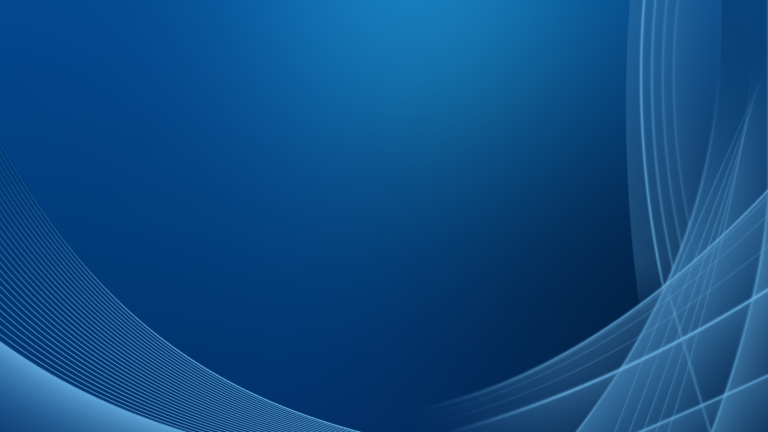
This background is drawn by a Shadertoy shader. Its source:

```glsl
const vec3 ICE = vec3(0.42, 0.71, 0.90);
const vec3 STEEL = vec3(0.27, 0.51, 0.70);

// Thin soft line around distance zero
float strand(float d, float width) {
    float w = max(width, 0.7 / iResolution.y);
    return exp(-d * d / (w * w)) * width / w;
}

// Translucent sheet: crisp at d = 0, fading towards positive d
float sheet(float d, float falloff) {
    float aa = 1.0 / iResolution.y;
    return smoothstep(-aa, aa, d) * exp(-max(d, 0.0) / falloff);
}

vec3 backdrop(vec2 p) {
    vec3 c = mix(vec3(0.005, 0.19, 0.41), vec3(0.01, 0.28, 0.56), p.y);
    float shade = smoothstep(0.6, 1.6, p.x) * (1.0 - 0.85 * smoothstep(0.2, 1.1, p.y));
    c = mix(c, vec3(0.005, 0.125, 0.27), shade);
    vec2 q = (p - vec2(0.98, 1.05)) / vec2(0.44, 0.50);
    return c + vec3(0.08, 0.22, 0.19) * exp(-dot(q, q));
}

// Fan of fine lines and the bright wave in the left corner
vec3 leftWaves(vec3 c, vec2 p) {
    float outer = 0.785 * exp(-2.3 * p.x) - 0.116;
    float inner = 0.362 * exp(-2.0 * p.x) - 0.154;
    float gap = outer - inner;
    float t = (p.y - inner) / gap;
    float slope = mix(0.724 * exp(-2.0 * p.x), 1.805 * exp(-2.3 * p.x), t);
    float tilt = sqrt(1.0 + slope * slope);
    float inFan = step(0.0, t) * step(t, 1.02);
    float cell = abs(fract(t * 25.0 + 0.5) - 0.5) * gap / (25.0 * tilt);
    float lit = smoothstep(0.72, 0.1, p.y) * 0.5 + 0.08;
    c = mix(c, vec3(0.01, 0.18, 0.38), 0.25 * inFan);
    c = mix(c, ICE, strand(cell, 0.0017) * inFan * lit);
    c = mix(c, ICE, strand((p.y - outer) / tilt, 0.002) * smoothstep(0.45, 0.1, p.y) * 0.6);
    float depth = (inner - p.y) / tilt;
    c = mix(c, ICE, sheet(depth, 0.11) * 0.85);
    return mix(c, ICE, strand(depth, 0.003) * 0.5);
}

// Upright arc of veils on the right
vec3 arcVeils(vec3 c, vec2 p) {
    float bow = p.y - 0.75;
    float fade = smoothstep(0.22, 0.42, p.y);
    float edge = p.x - 1.449 - 0.15 * bow * bow;
    c = mix(c, STEEL, sheet(edge, 0.25) * 0.36 * fade);
    for (int i = 0; i < 4; i++) {
        float k = float(i);
        float d = p.x - 1.484 - 0.025 * k - (0.22 + 0.03 * k) * pow(abs(p.y - 0.82), 2.0);
        c = mix(c, ICE, strand(d, 0.0035) * fade * 0.65 / (1.0 + 0.9 * k));
        c = mix(c, STEEL, sheet(d, 0.05) * fade * 0.13);
    }
    return c;
}

// Broad falling ribbon with strands spreading out below
vec3 fallingRibbon(vec3 c, vec2 p) {
    float drop = 1.0 - p.y;
    float lit = smoothstep(0.05, 0.75, drop);
    float edge = p.x - 1.671 + 0.336 * pow(drop, 2.3);
    c = mix(c, vec3(0.03, 0.23, 0.42), sheet(edge, 0.3) * 0.6);
    c = mix(c, STEEL, sheet(edge, 0.13) * lit * 0.65);
    c = mix(c, ICE, strand(edge, 0.004) * lit * 0.55);
    for (int i = 0; i < 5; i++) {
        float k = float(i);
        float path = 1.79 - 0.012 * k - (0.42 - 0.045 * k) * pow(max(0.86 - p.y, 0.0), 0.9 + 0.12 * k);
        float d = p.x - path;
        float shown = smoothstep(0.9, 0.5, p.y);
        c = mix(c, ICE, strand(d, 0.0025) * shown * 0.26);
        c = mix(c, STEEL, sheet(d, 0.06) * shown * 0.12);
    }
    float sideDrop = max(0.57 - p.y, 0.0) / 0.57;
    float side = p.x - 1.78 + 0.132 * pow(sideDrop, 1.6);
    c = mix(c, ICE, sheet(side, 0.09) * 0.42 * smoothstep(0.0, 0.3, sideDrop));
    c = mix(c, ICE, strand(side, 0.004) * 0.5);
    // Strand crossing back to the right
    float crossing = p.x - 1.545 - 0.30 * max(0.33 - p.y, 0.0);
    return mix(c, ICE, strand(crossing, 0.004) * smoothstep(0.36, 0.28, p.y) * 0.35);
}

// Wings sweeping up from the lower centre
vec3 sweepingWings(vec3 c, vec2 p) {
    float u = p.x - 0.95;
    float v = p.x - 1.04;
    float w = p.x - 1.481;
    float top = 0.05 + 0.181 * u + 0.525 * u * u - p.y;
    float middle = 0.27 * v + 0.24 * v * v - p.y;
    float low = 0.42 * w + 0.07 * w * w - p.y;
    float fade = smoothstep(0.93, 1.4, p.x);
    c = mix(c, STEEL, sheet(top, 0.14) * fade * 0.55);
    c = mix(c, ICE, strand(top, 0.004) * fade * 0.6);
    for (int i = 1; i < 4; i++) {
        float s = float(i) / 4.0;
        c = mix(c, ICE, strand(mix(top, middle, s * s), 0.0025) * fade * 0.18);
    }
    c = mix(c, STEEL, sheet(middle, 0.08) * fade * 0.45);
    c = mix(c, ICE, strand(middle, 0.0045) * smoothstep(1.0, 1.35, p.x) * 0.75);
    c = mix(c, STEEL, sheet(low, 0.08) * 0.4);
    return mix(c, ICE, strand(low, 0.004) * 0.6);
}

void mainImage(out vec4 fragColor, in vec2 fragCoord) {
    vec2 p = fragCoord / iResolution.y;
    p.x *= 1.7778 * iResolution.y / iResolution.x;
    vec3 c = backdrop(p);
    c = leftWaves(c, p);
    c = arcVeils(c, p);
    c = fallingRibbon(c, p);
    c = sweepingWings(c, p);
    fragColor = vec4(c, 1.0);
}
```
